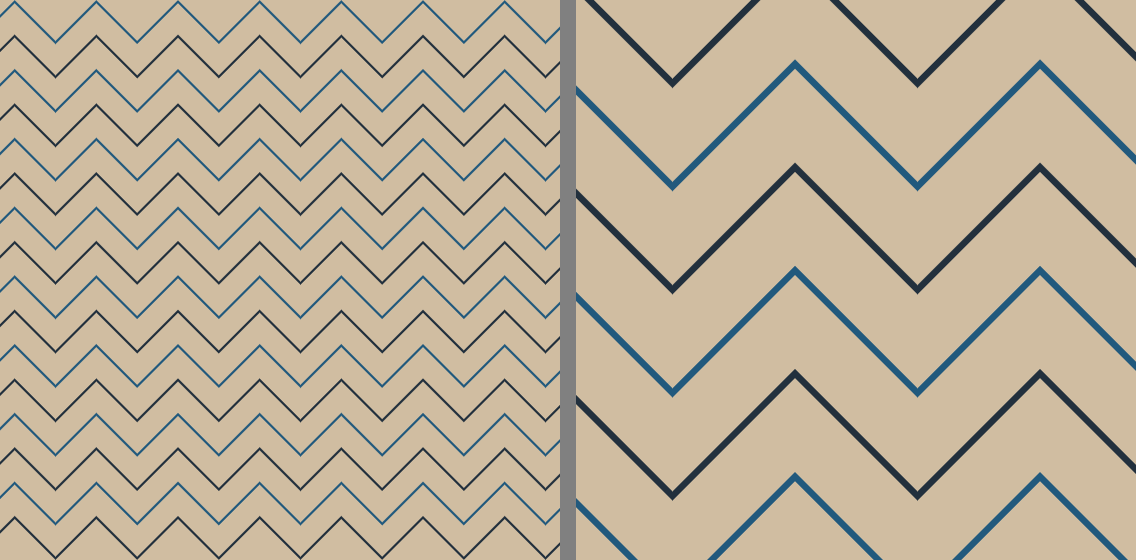
Left: the whole. Right: its middle third, enlarged.
This pattern is drawn by a Shadertoy shader. Its source:

```glsl
const vec3 SAND = vec3(0.815, 0.741, 0.631);
const vec3 BLUE = vec3(0.13, 0.35, 0.49);
const vec3 NAVY = vec3(0.135, 0.19, 0.24);

const float ROWS = 16.0;
const float PERIOD = 7.0 / 48.0;    // width of one zigzag
const float FIRST_PEAK = 0.0262;    // x of the leftmost peak
const float MARGIN = 0.0395;        // canvas edge to outer row centre
const float LINE_WIDTH = 0.0039;

// Triangle wave with unit slope, centred on zero, peaking at x = 0
float zigzag(float x, float period) {
    float fromPeak = abs(x - period * round(x / period));
    return 0.25 * period - fromPeak;
}

// Index of the evenly spaced row nearest to a given depth
float nearestRow(float depth, float spacing, float rows) {
    return clamp(round(depth / spacing), 0.0, rows - 1.0);
}

// Smoothed coverage of a line, given the distance to its centre
float lineMask(float dist, float width, float pixel) {
    return clamp((0.5 * width - dist) / pixel + 0.5, 0.0, 1.0);
}

void mainImage(out vec4 fragColor, in vec2 fragCoord) {
    vec2 uv = fragCoord / iResolution.xy;
    float pixel = 1.0 / iResolution.y;

    // Unfold the zigzags into straight rows, counted from the top
    float spacing = (1.0 - 2.0 * MARGIN) / (ROWS - 1.0);
    float depth = 1.0 - uv.y + zigzag(uv.x - FIRST_PEAK, PERIOD) - MARGIN;
    float row = nearestRow(depth, spacing, ROWS);

    // The 45 degree slope shortens the vertical offset; corners stay mitred
    float dist = abs(depth - row * spacing) * inversesqrt(2.0);

    // Alternate the line colours over the plain ground
    vec3 lineColor = mix(BLUE, NAVY, mod(row, 2.0));
    vec3 color = mix(SAND, lineColor, lineMask(dist, LINE_WIDTH, pixel));
    fragColor = vec4(color, 1.0);
}
```
